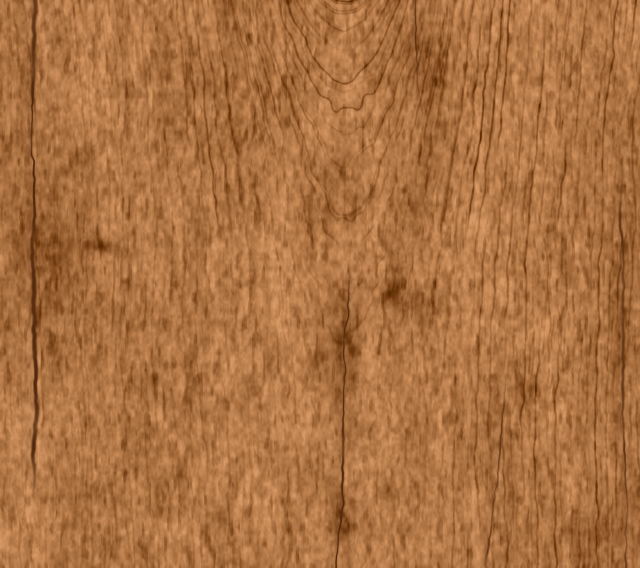
A WebGL 2 fragment shader for this texture:

```glsl
#version 300 es
precision highp float;
// Warm brown plank: growth rings are contours of a parabolic field that form
// nested arches at the top and straighten lower down. Stretched value noise
// gives fibres and pores; tapered cracks and soft stains darken the surface.
uniform vec2 u_resolution;
out vec4 fragColor;

const vec3 DARK_WOOD = vec3(0.46, 0.25, 0.08);
const vec3 LIGHT_WOOD = vec3(0.79, 0.55, 0.35);
const vec3 CRACK_COLOR = vec3(0.32, 0.16, 0.05);
const float HEART_X = 0.608;

float hash(vec2 p) {
  vec3 q = fract(vec3(p.xyx) * 0.1031);
  q += dot(q, q.yzx + 33.33);
  return fract((q.x + q.y) * q.z);
}

float noise(vec2 p) {
  vec2 i = floor(p);
  vec2 f = fract(p);
  f = f * f * (3.0 - 2.0 * f);
  float low = mix(hash(i), hash(i + vec2(1, 0)), f.x);
  float high = mix(hash(i + vec2(0, 1)), hash(i + vec2(1, 1)), f.x);
  return mix(low, high, f.y);
}

// Noise centred on zero, with a second finer octave
float grain(vec2 p) {
  return noise(p) * 0.65 + noise(p * 2.1 + 17.3) * 0.35 - 0.5;
}

// Distance from the heart; its contours are the growth rings
float ringField(vec2 p) {
  float dx = p.x - HEART_X;
  float depth = clamp(1.02 - p.y, 0.0, 1.0);
  depth = 0.5 * (1.0 - exp(-depth * 2.0 - depth * depth * 2.0));
  float warp = 0.007 * grain(p * vec2(36.0, 30.0));
  warp += (0.012 + 0.1 * abs(dx)) * grain(p * vec2(4.0, 2.6) + 5.0);
  return sqrt(dx * dx + depth / 15.0) + warp + 0.2;
}

// Thin ring lines, each with a soft shade on one side; dashes sets the breaks
float ringLines(float field, float slope, float y, float spacing, float dashes) {
  float phase = field / spacing;
  float id = floor(phase);
  float centre = 0.3 + 0.4 * hash(vec2(id, 3.0));
  float offset = (fract(phase) - centre) * spacing / slope;
  float line = 1.0 - smoothstep(0.0004, 0.003, abs(offset));
  float shade = exp(-abs(offset) / (offset < 0.0 ? 0.005 : 0.0018));
  float broken = smoothstep(0.25, 0.7, noise(vec2(id * 7.3, y * dashes)));
  return (line * 0.65 + shade * 0.35) * broken * (0.35 + 0.75 * hash(vec2(id, 9.0)));
}

// Wandering vertical split; span holds its lower and upper end
float crack(vec2 p, float x, float lean, vec2 span, float width) {
  float bend = 0.014 * grain(vec2(p.y * 8.0, x * 91.0));
  bend += 0.006 * grain(vec2(p.y * 45.0, x * 53.0));
  float d = p.x - x - lean * (p.y - span.x) - bend;
  float taper = smoothstep(span.x, span.x + 0.16, p.y);
  taper *= 1.0 - smoothstep(span.y - 0.16, span.y, p.y);
  float body = smoothstep(0.25, 0.85, noise(vec2(p.y * 9.0, x * 37.0)));
  float w = width * taper * body;
  float cut = 1.0 - smoothstep(w * 0.4, w + 0.0024, abs(d));
  cut *= 0.45 + 0.55 * noise(vec2(p.y * 24.0, x * 71.0));
  float halo = exp(-abs(d) / 0.012) * 0.2;
  float rim = exp(-pow((d - w - 0.005) / 0.003, 2.0)) * 0.16;
  return (cut + halo - rim) * taper;
}

float stain(vec2 p, vec2 centre, vec2 radius) {
  vec2 q = (p - centre) / radius;
  q += 1.3 * vec2(grain(p * 24.0), grain(p * 24.0 + 40.0));
  return exp(-dot(q, q)) * (0.4 + 1.2 * noise(p * vec2(130.0, 75.0)));
}

// Small random stains, at most one in each cell
float scatteredStains(vec2 p) {
  float sum = 0.0;
  vec2 cell = floor(p * 5.0);
  for (int k = 0; k < 9; k++) {
    vec2 c = cell + vec2(k % 3 - 1, k / 3 - 1);
    vec2 centre = (c + vec2(hash(c), hash(c + 31.0))) / 5.0;
    float chosen = step(0.6, hash(c + 71.0));
    sum += chosen * stain(p, centre, vec2(0.016, 0.028));
  }
  return sum;
}

void main() {
  vec2 p = gl_FragCoord.xy / u_resolution.y;
  float dx = p.x - HEART_X;

  // Fibres, fine mottling, broad streaks and short dark pores
  vec2 f = p + vec2(0.014 * grain(p * vec2(9.0, 6.0)), 0.0);
  f.x += 0.004 * grain(p * vec2(40.0, 50.0));
  float tone = 0.8 + 0.5 * grain(f * vec2(160.0, 60.0));
  tone += 0.32 * grain(f * vec2(85.0, 14.0) + 11.0);
  tone += 0.5 * grain(p * vec2(120.0, 95.0) + 23.0);
  tone += 0.25 * grain(f * vec2(32.0, 1.7) + 37.0);
  tone += 0.42 * grain(p * vec2(7.0, 4.0) + 51.0);
  tone += 0.25 * grain(p * vec2(26.0, 16.0) + 83.0);
  tone -= 0.3 * smoothstep(0.6, 0.88, noise(f * vec2(165.0, 42.0) + 67.0));

  // Rings are clearest in the arches and toward the right side
  float field = ringField(p);
  float slope = max(length(vec2(dFdx(field), dFdy(field))) * u_resolution.y, 0.25);
  float clarity = 0.2 + 0.6 * exp(-dx * dx / 0.05) * smoothstep(0.3, 0.75, p.y);
  clarity += 0.38 * smoothstep(0.76, 0.92, p.x);
  tone -= clarity * ringLines(field, slope, p.y, 0.0165, 6.0);
  tone -= (0.14 + 0.25 * clarity) * ringLines(field + 3.0, slope, p.y, 0.0095, 22.0);

  // Stains around knots and splits
  float stains = 0.5 * scatteredStains(p);
  stains += stain(p, vec2(0.19, 0.565), vec2(0.034, 0.012));
  stains += stain(p, vec2(0.68, 0.485), vec2(0.022, 0.018));
  stains += 0.7 * stain(p, vec2(0.745, 0.46), vec2(0.06, 0.022));
  stains += 0.6 * stain(p, vec2(0.09, 0.6), vec2(0.05, 0.17));
  stains += 0.6 * stain(p, vec2(HEART_X, 0.66), vec2(0.03, 0.05));
  stains += 0.8 * stain(p, vec2(HEART_X, 0.39), vec2(0.022, 0.09));
  stains += 0.8 * stain(p, vec2(0.61, 0.09), vec2(0.03, 0.05));
  tone -= 0.5 * stains;

  float cracks = crack(p, 0.061, -0.004, vec2(0.08, 1.2), 0.0035);
  cracks += crack(p, 0.59, 0.035, vec2(-0.2, 0.58), 0.0038);
  cracks += 0.7 * crack(p, 0.843, 0.1, vec2(-0.15, 0.38), 0.0016);
  cracks += 0.7 * crack(p, 1.1, -0.004, vec2(-0.2, 0.75), 0.0018);
  cracks += 0.7 * crack(p, 0.745, -0.07, vec2(0.76, 1.2), 0.0016);

  vec3 wood = mix(DARK_WOOD, LIGHT_WOOD, clamp(tone, -0.3, 1.15));
  wood = mix(wood, CRACK_COLOR, clamp(cracks, -0.25, 1.0));
  fragColor = vec4(wood, 1.0);
}
```
